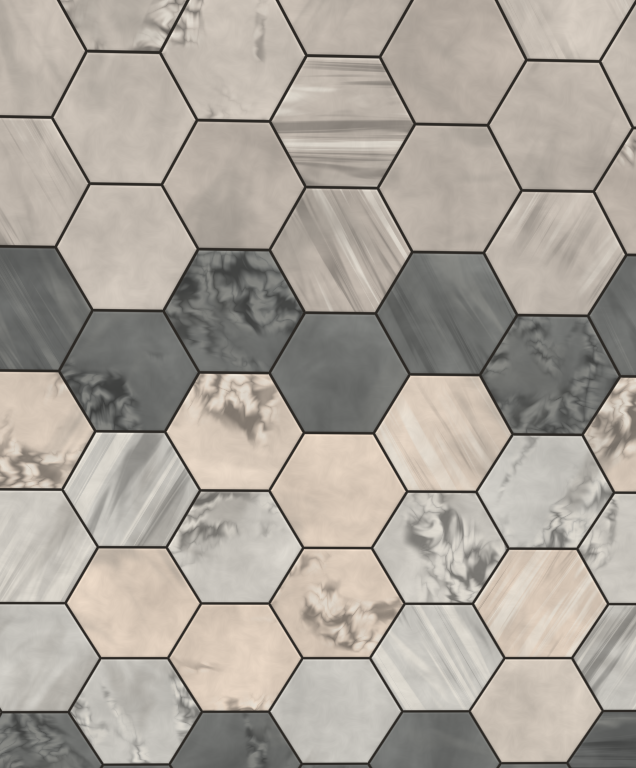
A Shadertoy shader for this pattern:

```glsl
// Hexagonal stone and wood floor tiles with dark bands, seen at a slight tilt.

vec3 hash3(vec2 p) {
    vec3 h = vec3(dot(p, vec2(127.1, 311.7)), dot(p, vec2(269.5, 183.3)), dot(p, vec2(419.2, 371.9)));
    return fract(sin(h) * 43758.5);
}

mat2 rotation(float angle) {
    float c = cos(angle), s = sin(angle);
    return mat2(c, s, -s, c);
}

// Layered, warped sines: roughly -1 to 1
float clouds(vec2 p) {
    float sum = 0.0, amplitude = 0.5;
    for (int i = 0; i < 5; i++) {
        p = mat2(0.8, 0.6, -0.6, 0.8) * p * 1.75 + 1.3;
        p += 0.55 * sin(p.yx * 1.1);
        sum += amplitude * sin(p.x) * cos(p.y);
        amplitude *= 0.66;
    }
    return sum;
}

// Distance to the nearest scattered point
float cellular(vec2 p) {
    vec2 base = floor(p);
    float nearest = 2.0;
    for (int y = -1; y <= 1; y++)
        for (int x = -1; x <= 1; x++) {
            vec2 cell = base + vec2(x, y);
            nearest = min(nearest, length(cell + hash3(cell).xy - p));
        }
    return nearest;
}

// Floor plane: columns 0.866 apart, tiles one unit high, y pointing down
vec2 floorPlane(vec2 p) {
    float y = 0.5924 - p.y;
    y -= (p.x - 0.44) * (0.0115 - 0.026 * y);
    float column = (p.x - 0.4431 + 0.0115 * y) / (0.1382 * (1.0 - 0.1075 * y));
    return vec2(column * 0.866, 6.259 * y / (1.0 - 0.139 * y));
}

// Centre of the flat-topped hexagon that holds q
vec2 hexCentre(vec2 q) {
    vec2 pitch = vec2(1.732, 1.0);
    vec2 a = (floor(q / pitch) + 0.5) * pitch - vec2(0.866, 0.0);
    a.x += pitch.x * round((q.x - a.x) / pitch.x);
    vec2 b = (round(q / pitch - vec2(0.5, 0.0)) + vec2(0.5, 0.0)) * pitch;
    return length(q - a) < length(q - b) ? a : b;
}

vec3 tileColour(vec2 local, vec2 centre) {
    vec2 id = vec2(round(centre.x / 0.866), round(centre.y * 2.0));
    vec3 rnd = hash3(id + 17.0);
    float kind = hash3(id + 53.0).x;
    bool isDark = abs(id.y - 0.5) < 1.0 || id.y > 7.5;

    // Base tone by row band
    vec3 base = mix(vec3(0.71, 0.67, 0.63), vec3(0.78, 0.745, 0.705), rnd.x);
    if (id.y > 1.5) {
        float warmth = id.y < 2.5 ? 0.9 : id.y == 4.0 ? 0.1 : smoothstep(0.3, 0.6, rnd.x);
        base = mix(vec3(0.77, 0.76, 0.735), vec3(0.85, 0.785, 0.72), warmth);
    }
    if (isDark) base = mix(vec3(0.36, 0.365, 0.36), vec3(0.45, 0.455, 0.445), rnd.x);

    // Soft clouding and smudges along the grain
    vec2 seed = rnd.yz * 40.0;
    vec2 grain = rotation(floor(rnd.z * 3.0) * 1.047) * local;
    float cloud = clouds(local * 1.6 + seed);
    vec3 colour = base * (1.0 + (isDark ? 0.16 : 0.08) * cloud);
    float smudge = smoothstep(0.12, 0.75, clouds(grain * vec2(0.7, 1.8) + seed.yx));
    colour = mix(colour, isDark ? vec3(0.52, 0.52, 0.5) : vec3(0.56, 0.54, 0.51), 0.42 * smudge);
    vec3 pale = isDark ? vec3(0.55, 0.55, 0.53) : vec3(0.89, 0.87, 0.83);

    if (kind < 0.38) {
        // Sawn wood streaks, strongest in part of the tile
        float streak = clouds(grain * vec2(0.45, 7.0) + seed);
        float area = smoothstep(-0.45, 0.35, clouds(grain * vec2(0.5, 0.9) + seed.yx + 5.0));
        colour = mix(colour, pale, 0.75 * area * smoothstep(0.05, 0.5, streak));
        colour *= 1.0 - 0.24 * area * smoothstep(0.1, 0.6, -streak);
    } else if (kind > 0.68) {
        // Marbled patch of dark veins and pale flakes
        vec2 warped = grain * vec2(5.0, 8.0) + seed;
        warped += 1.2 * vec2(cloud, clouds(local * 3.0 + seed.yx));
        float flake = cellular(warped);
        float patchArea = smoothstep(-0.05, 0.4, clouds(local * 1.1 + seed.yx + 9.0));
        colour *= 1.0 - 0.38 * patchArea * smoothstep(0.3, 0.75, flake);
        colour = mix(colour, pale, 0.75 * patchArea * smoothstep(0.42, 0.12, flake));
    }

    // Fine speckle
    return colour * (1.0 + 0.035 * clouds(local * 9.0 + seed));
}

void mainImage(out vec4 fragColor, in vec2 fragCoord) {
    vec2 q = floorPlane(fragCoord / iResolution.y);
    float blur = 0.8 * fwidth(q.y);
    vec2 centre = hexCentre(q);
    vec2 local = q - centre;
    vec2 a = abs(local);
    float edge = 0.5 - max(a.y, a.x * 0.866 + a.y * 0.5);

    vec3 colour = tileColour(local, centre);
    // Light caught by the upper bevel, shade on the lower one
    float bevel = smoothstep(0.035, 0.012, edge);
    colour *= 1.0 + bevel * (local.y < 0.0 ? 0.09 : -0.06);
    // Dark joint
    colour = mix(vec3(0.17, 0.155, 0.14), colour, smoothstep(0.011 - blur, 0.011 + blur, edge));
    fragColor = vec4(clamp(colour, 0.0, 1.0), 1.0);
}
```
